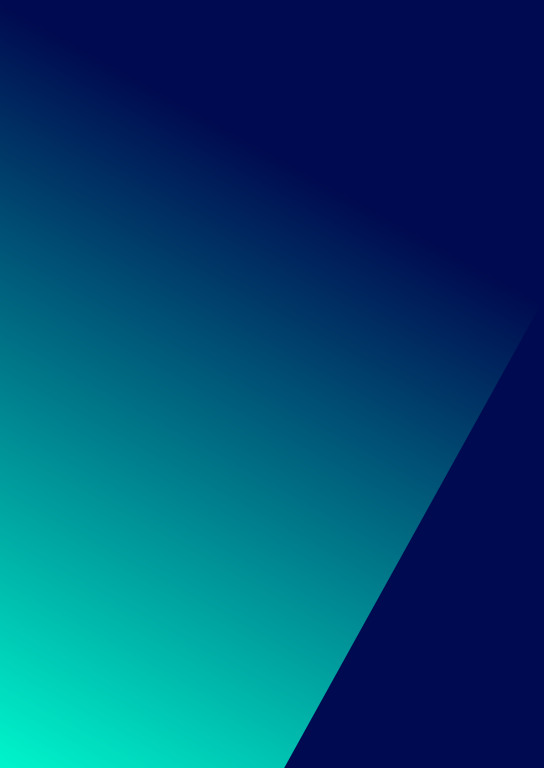
Write a WebGL 2 fragment shader that draws this background.

```glsl
#version 300 es
precision highp float;
// A tilted panel on a navy ground: a linear gradient fades from mint at the
// lower left into the navy, and the panel's long right side is a crisp edge.
// One rotated frame, set at the panel's top right corner, gives both.

uniform vec2 u_resolution;
out vec4 fragColor;

const vec3 NAVY = vec3(0.0, 0.039, 0.312);
const vec3 MINT = vec3(0.0, 0.962, 0.800);

// Panel side, in units of the canvas height
const vec2 CORNER = vec2(0.7053, 0.6056);
const vec2 FOOT = vec2(0.370, 0.0);

// Coverage of a half-plane: 1 where the signed distance is negative
float coverage(float dist, float pixel) {
    return clamp(0.5 - dist / pixel, 0.0, 1.0);
}

// Position in a frame at origin: x across to the right, y along the axis
vec2 toFrame(vec2 p, vec2 origin, vec2 axis) {
    vec2 q = p - origin;
    return vec2(dot(q, vec2(-axis.y, axis.x)), dot(q, axis));
}

void main() {
    float pixel = 1.0 / u_resolution.y;
    vec2 p = gl_FragCoord.xy * pixel;

    // Gradient runs along the panel side, down to the lower left corner
    vec2 axis = normalize(FOOT - CORNER);
    vec2 local = toFrame(p, CORNER, axis);
    float depth = toFrame(vec2(0.0), CORNER, axis).y;
    float glow = clamp(local.y / depth, 0.0, 1.0);

    // Panel cut off at its right side
    vec3 color = mix(NAVY, MINT, glow * coverage(local.x, pixel));

    fragColor = vec4(color, 1.0);
}
```
